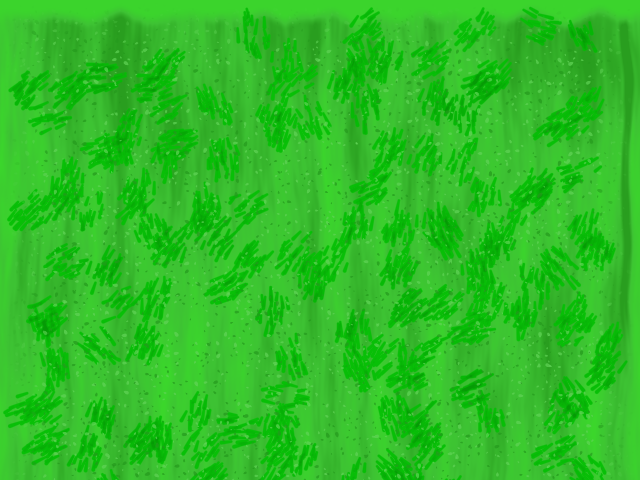
This texture is drawn by a Shadertoy shader. Its source:

```glsl
vec2 hash2(vec2 p) {
    vec3 q = fract(p.xyx * vec3(0.1031, 0.1030, 0.0973));
    q += dot(q, q.yzx + 33.33);
    return fract((q.xx + q.yz) * q.zy);
}

float gradientNoise(vec2 p) {
    vec2 i = floor(p), f = fract(p);
    vec2 u = f * f * f * (f * (f * 6.0 - 15.0) + 10.0);
    vec2 o = vec2(0, 1);
    float a = dot(hash2(i) * 2.0 - 1.0, f);
    float b = dot(hash2(i + o.yx) * 2.0 - 1.0, f - o.yx);
    float c = dot(hash2(i + o.xy) * 2.0 - 1.0, f - o.xy);
    float d = dot(hash2(i + o.yy) * 2.0 - 1.0, f - o.yy);
    return mix(mix(a, b, u.x), mix(c, d, u.x), u.y);
}

vec2 rotate(vec2 p, float angle) {
    float c = cos(angle), s = sin(angle);
    return vec2(c * p.x + s * p.y, c * p.y - s * p.x);
}

// Washed vertical brush streaks, with a bright rim
vec3 streakedGround(vec2 p, float aspect) {
    float wobble = 0.02 * gradientNoise(p * 5.0);
    float x = p.x + wobble;
    float tone = 0.75 * gradientNoise(vec2(x * 18.0, p.y * 1.8))
               + 0.45 * gradientNoise(vec2(x * 45.0 + 7.0, p.y * 5.0))
               + 0.30 * gradientNoise(vec2(x * 110.0, p.y * 16.0 + 3.0))
               + 0.35 * gradientNoise(p * 4.0 + 20.0);
    tone -= 0.25 * smoothstep(0.6, 0.95, p.y);
    float side = min(p.x, aspect - p.x);
    tone += 0.35 * smoothstep(0.06, 0.0, side);
    tone -= 0.7 * smoothstep(0.014, 0.003, abs(x - aspect + 0.03)) * smoothstep(0.1, 0.5, p.y);
    float rim = 0.965 + 0.05 * gradientNoise(vec2(p.x * 14.0, 2.0));
    tone = mix(tone, 0.55, smoothstep(-0.02, 0.015, p.y - rim));
    vec3 ground = mix(vec3(0.24, 0.76, 0.20), vec3(0.16, 0.62, 0.12), clamp(-tone * 1.5, 0.0, 1.0));
    return mix(ground, vec3(0.23, 0.84, 0.17), clamp(tone * 1.6, 0.0, 1.0));
}

// Tufts of short parallel dabs: x is coverage, y is overlap
vec2 dabTufts(vec2 p, float aspect, float px) {
    vec2 home = floor(p / 0.085);
    float cover = 0.0, overlap = 0.0;
    for (int k = 0; k < 9; k++) {
        vec2 cell = home + vec2(k % 3 - 1, k / 3 - 1);
        vec2 center = (cell + hash2(cell + 40.0)) * 0.085;
        vec2 trait = hash2(cell + 91.0);
        bool outside = center.y > 0.95 || center.x < 0.03 || center.x > aspect - 0.06;
        if (outside || trait.x > 0.76 || distance(p, center) > 0.07) continue;
        float heading = 1.1 + 2.2 * gradientNoise(cell * 0.37 + 0.5) + 1.3 * (trait.y - 0.5);
        float count = 14.0 + 20.0 * hash2(cell + 133.0).x;
        for (float n = 0.0; n < count; n++) {
            vec2 seed = cell * 37.0 + vec2(n, n * 3.0 + 200.0);
            vec2 place = hash2(seed), shape = hash2(seed + 517.0);
            float around = 6.2832 * place.x;
            vec2 offset = pow(place.y, 0.6) * vec2(0.042, 0.034) * vec2(cos(around), sin(around));
            vec2 q = rotate(p - center, heading) - offset;
            q = rotate(q, 0.6 * (shape.x - 0.5));
            float reach = mix(0.007, 0.015, shape.y);
            float width = 0.0034 - 0.06 * q.x;
            width = clamp(width, 0.0026, 0.0040);
            float d = length(vec2(max(abs(q.x) - reach, 0.0), q.y)) - width;
            float dab = smoothstep(px, -px, d);
            cover = max(cover, dab);
            overlap += dab;
        }
    }
    return vec2(cover, overlap);
}

// Scattered leaf-shaped flecks: x is coverage, y is a random tint
vec2 flecks(vec2 p, float size, float share, float px) {
    vec2 cell = floor(p / size);
    vec2 trait = hash2(cell + 311.0);
    vec2 q = p - (cell + 0.3 + 0.4 * hash2(cell + 700.0)) * size;
    q = rotate(q, trait.y * 37.0);
    float radius = size * mix(0.13, 0.27, hash2(cell + 55.0).x);
    float d = length(q * vec2(1.0, 1.6 + 0.4 * q.x / radius)) - radius;
    float present = step(trait.x, share + 0.5 * gradientNoise(cell * size * 6.0));
    return vec2(present * smoothstep(px, -px, d), hash2(cell + 23.0).y);
}

void mainImage(out vec4 fragColor, in vec2 fragCoord) {
    vec2 p = fragCoord / iResolution.y;
    float aspect = iResolution.x / iResolution.y;
    float px = 0.8 / iResolution.y;

    vec3 color = streakedGround(p, aspect);

    // Dabs deepen where they overlap
    vec2 tuft = dabTufts(p, aspect, px);
    float depth = clamp(0.2 * (tuft.y - 1.0) + 0.5 * gradientNoise(p * 7.0 + 60.0), 0.0, 1.0);
    vec3 dabGreen = mix(vec3(0.02, 0.75, 0.02), vec3(0.01, 0.60, 0.01), depth);
    color = mix(color, dabGreen, 0.95 * tuft.x);

    // Pale and dark flecks, sparse near the border
    float inner = smoothstep(0.0, 0.12, min(min(p.x, aspect - p.x), 1.0 - p.y));
    vec3 pale = vec3(0.38, 0.83, 0.34), dark = vec3(0.14, 0.60, 0.11);
    vec2 large = flecks(p, 0.021, 0.42, px);
    vec2 small = flecks(rotate(p, 0.5) + 3.0, 0.012, 0.32, px);
    color = mix(color, large.y < 0.65 ? pale : dark, 0.7 * inner * large.x);
    color = mix(color, small.y < 0.4 ? pale : dark, 0.7 * inner * small.x);

    fragColor = vec4(color, 1.0);
}
```
